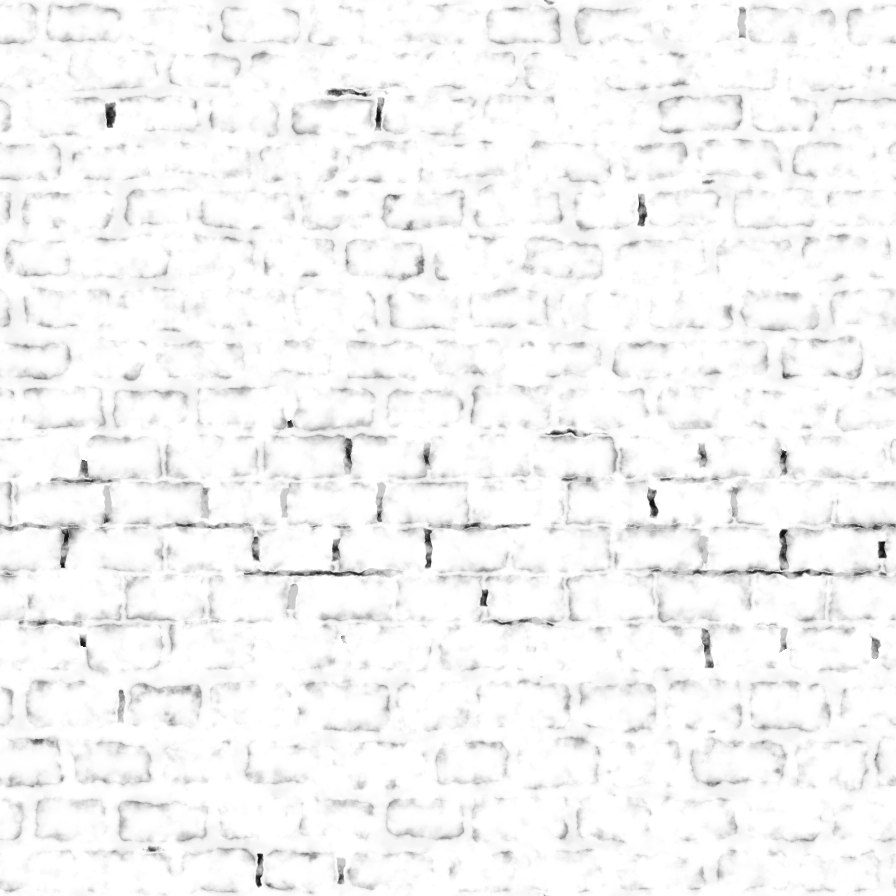
This texture map is drawn by a three.js fragment shader. Its source:

```glsl
// Whitewashed brick wall occlusion map: faint worn outlines and dark open joints.
varying vec2 vUv;

const float TAU = 6.2832;
const vec2 BRICKS = vec2(10.0, 18.0);   // repeats across and down
const float ASPECT = 1.8;               // brick pitch over row height
const float INNER_FADE = 0.075;         // outline falloff, in row heights
const float OUTER_FADE = 0.03;

float hash(vec2 p, float seed) {
  return fract(sin(dot(p + seed * 7.3, vec2(127.1, 311.7))) * 43758.5);
}

vec2 gradientAt(vec2 cell, vec2 period, float seed) {
  float angle = TAU * hash(mod(cell, period), seed);
  return vec2(cos(angle), sin(angle));
}

// Gradient noise that tiles over the given period.
float gradientNoise(vec2 p, vec2 period, float seed) {
  vec2 i = floor(p), f = fract(p), e = vec2(1.0, 0.0);
  vec2 u = f * f * f * (f * (f * 6.0 - 15.0) + 10.0);
  float a = dot(gradientAt(i, period, seed), f);
  float b = dot(gradientAt(i + e.xy, period, seed), f - e.xy);
  float c = dot(gradientAt(i + e.yx, period, seed), f - e.yx);
  float d = dot(gradientAt(i + e.xx, period, seed), f - e.xx);
  return mix(mix(a, b, u.x), mix(c, d, u.x), u.y);
}

float fbm(vec2 uv, vec2 frequency, float seed) {
  float sum = 0.0, amplitude = 1.0;
  for (int i = 0; i < 4; i++) {
    sum += amplitude * gradientNoise(uv * frequency, frequency, seed + float(i));
    frequency *= 2.0;
    amplitude *= 0.5;
  }
  return sum;
}

float roundedBox(vec2 p, vec2 halfSize, float radius) {
  vec2 q = abs(p) - halfSize + radius;
  return length(max(q, 0.0)) + min(max(q.x, q.y), 0.0) - radius;
}

// Slow change of course height down the wall.
float courseDrift(float top) {
  float a = TAU * top;
  return -0.0143 + 0.0026 * sin(a) + 0.0094 * cos(a)
    + 0.006 * cos(2.0 * a) - 0.0036 * sin(2.0 * a);
}

float jointX(float column, float row) {
  return column + 0.2 * (hash(vec2(mod(column, BRICKS.x), row), 3.0) - 0.5);
}

void main() {
  vec2 uv = vUv;
  float top = 1.0 - uv.y;
  float patches = fbm(uv, vec2(18.0, 24.0), 11.0);
  float grain = fbm(uv, vec2(56.0), 21.0);
  float eroded = smoothstep(0.45, 0.52, top + 0.03 * patches)
    * (1.0 - smoothstep(0.69, 0.76, top + 0.03 * patches));

  // Running bond with ragged edges and uneven joints
  vec2 ragged = vec2(fbm(uv, vec2(48.0), 31.0), fbm(uv, vec2(48.0), 41.0));
  vec2 bend = vec2(fbm(uv, vec2(8.0), 51.0), fbm(uv, vec2(8.0), 61.0));
  vec2 wobble = 0.08 * ragged + mix(0.12, 0.03, eroded) * bend;
  vec2 grid = vec2(uv.x, top - courseDrift(top)) * BRICKS + wobble / vec2(ASPECT, 1.0);
  float row = mod(floor(grid.y), BRICKS.y);
  float across = grid.x - 0.27 - 0.54 * mod(row, 2.0)
    - 0.16 * (hash(vec2(row), 5.0) - 0.5);
  float column = floor(across);
  column += step(jointX(column + 1.0, row), across) - step(across, jointX(column, row));
  float left = jointX(column, row), right = jointX(column + 1.0, row);
  float rise = fract(grid.y);

  // Brick face with a thin worn rim, crisp outward and soft inward
  vec2 brick = vec2(mod(column, BRICKS.x), row);
  vec2 local = vec2((across - 0.5 * (left + right)) * ASPECT, rise - 0.5);
  float gap = mix(0.10 + 0.07 * hash(brick, 6.0), 0.06, eroded);
  vec2 halfSize = vec2(0.5 * (right - left) * ASPECT, 0.5) - gap;
  float edge = roundedBox(local, halfSize, mix(0.16, 0.06, eroded));
  float wear = hash(brick, 8.0);
  float outline = exp(-abs(edge) / (edge < 0.0 ? INNER_FADE : OUTER_FADE));
  float broken = smoothstep(-0.25, 0.6, 0.7 * patches + 0.7 * grain + 0.4 * (wear - 0.5));
  float shade = 0.33 * outline * broken;

  // Chips near the rim and faint hollows in the mortar
  float rim = smoothstep(-0.28, 0.0, edge) * (1.0 - smoothstep(0.0, 0.05, edge));
  float chips = smoothstep(0.15, 0.7, 0.8 * grain + 0.5 * patches);
  shade += rim * chips * mix(0.1, 0.45, smoothstep(0.85, 1.0, wear));
  shade += 0.04 * smoothstep(0.0, 0.12, edge) * smoothstep(-0.1, 0.6, patches);
  shade += 0.03 * smoothstep(0.2, 0.7, grain);

  // Open upright joints
  float toLeft = (across - left) * ASPECT, toRight = (right - across) * ASPECT;
  float joint = toLeft < toRight ? column : column + 1.0;
  vec2 jointId = vec2(mod(joint, BRICKS.x), row);
  float isOpen = step(hash(jointId, 9.0), mix(0.04, 0.55, eroded));
  float reach = mix(0.2, 0.46, hash(jointId, 10.0));
  float slot = (1.0 - smoothstep(0.045, 0.09, min(toLeft, toRight) + 0.04 * grain))
    * (1.0 - smoothstep(reach - 0.06, reach, abs(rise - 0.5)));
  float depth = smoothstep(-0.4, 0.6, grain + 0.8 * (hash(jointId, 12.0) - 0.5));
  shade = max(shade, isOpen * slot * mix(0.2, 0.92, depth));

  // Broken cracks along the bed joints
  float bedRow = mod(floor(grid.y + 0.5), BRICKS.y);
  float run = gradientNoise(vec2(uv.x * 9.0, bedRow + 0.5), vec2(9.0, BRICKS.y), 71.0);
  float crackRun = smoothstep(0.02, 0.14, run + 0.15 * grain - 0.5 * (1.0 - eroded));
  float crack = 1.0 - smoothstep(0.02, 0.08, min(rise, 1.0 - rise) + 0.05 * grain);
  float crackDepth = mix(0.2, 0.85, smoothstep(0.0, 0.8, grain + run));
  shade = max(shade, crackRun * crack * crackDepth);

  gl_FragColor = vec4(vec3(1.0 - clamp(shade, 0.0, 0.97)), 1.0);
}
```
